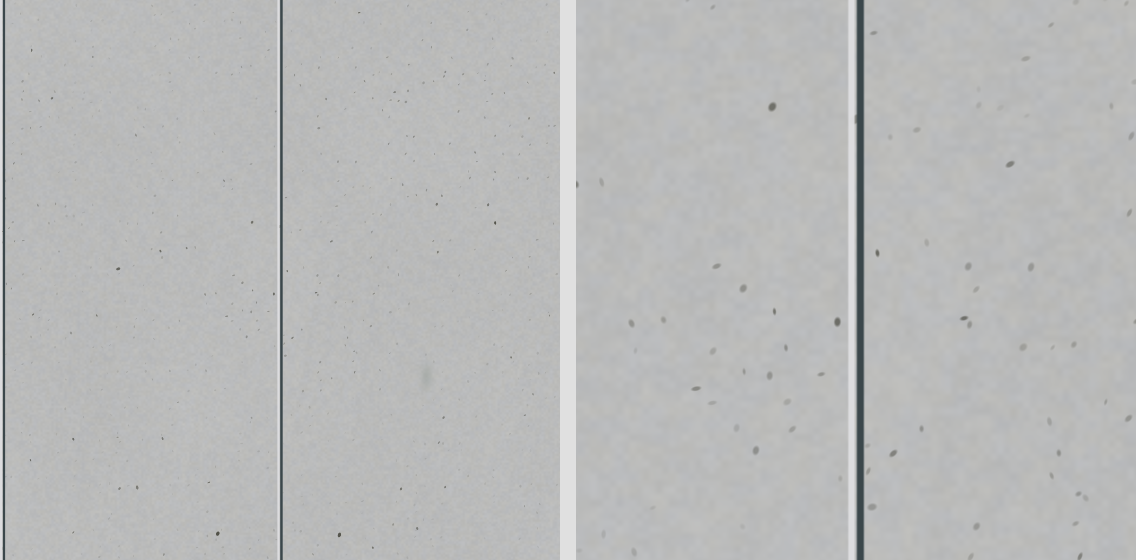
Left: the whole. Right: its middle third, enlarged.
Reproduce this texture procedurally as a WebGL 2 fragment shader.

```glsl
#version 300 es
precision highp float;
// Pale grey concrete cladding: two tall panels split by vertical joints,
// each joint a light bevel beside a dark groove. Wrapped value noise gives the
// grain, and sparse hashed cells scatter slanted pits of three sizes.

#define PANELS 2.0
#define GROOVE_X 0.0072
#define GROOVE_SHIFT -0.0046
#define GROOVE_HALF 0.0021
#define BEVEL_OFFSET 0.0053
#define BEVEL_HALF 0.0019
#define GRAIN_CELLS 256.0
#define GRAIN_AMOUNT 0.040
#define MOTTLE_AMOUNT 0.012

uniform vec2 u_resolution;
out vec4 fragColor;

const vec3 CONCRETE = vec3(0.730, 0.733, 0.732);
const vec3 GROOVE = vec3(0.23, 0.28, 0.295);
const vec3 BEVEL = vec3(0.87, 0.87, 0.88);
const vec3 PIT = vec3(0.24, 0.24, 0.20);
const vec3 STAIN = vec3(0.60, 0.63, 0.61);

float hash(vec2 p) {
    return fract(sin(dot(p, vec2(12.9898, 78.233))) * 43758.5453);
}

// Value noise that wraps after a whole number of cells
float wrapNoise(vec2 uv, vec2 cells, float seed) {
    vec2 p = uv * cells;
    vec2 i = floor(p);
    vec2 f = fract(p);
    f = f * f * (3.0 - 2.0 * f);
    vec2 a = mod(i, cells);
    vec2 b = mod(i + 1.0, cells);
    float low = mix(hash(a + seed), hash(vec2(b.x, a.y) + seed), f.x);
    float high = mix(hash(vec2(a.x, b.y) + seed), hash(b + seed), f.x);
    return mix(low, high, f.y);
}

// Coverage of small slanted ellipses, at most one inside each cell
float pits(vec2 uv, float cells, float chance, float radius, float seed) {
    vec2 id = mod(floor(uv * cells), cells) + seed;
    vec2 jitter = vec2(hash(id + 3.1), hash(id + 7.7));
    vec2 d = (fract(uv * cells) - mix(vec2(0.25), vec2(0.75), jitter)) / cells;
    float angle = mix(0.2, 2.2, hash(id + 11.3));
    vec2 axis = vec2(cos(angle), sin(angle));
    d = vec2(dot(d, axis), dot(d, vec2(-axis.y, axis.x)));
    d.y *= mix(1.2, 2.2, hash(id + 17.9));
    float size = radius * mix(0.6, 1.0, hash(id + 23.3));
    float soft = max(0.0012, 0.7 / u_resolution.x);
    float shape = 1.0 - smoothstep(size - soft, size + soft, length(d));
    return shape * step(hash(id), chance) * mix(0.4, 1.0, hash(id + 31.7));
}

// Soft vertical band around zero
float band(float x, float halfWidth) {
    float soft = max(0.0008, 0.5 / u_resolution.x);
    return 1.0 - smoothstep(halfWidth - soft, halfWidth + soft, abs(x));
}

void main() {
    vec2 uv = gl_FragCoord.xy / u_resolution;

    // Fine grain with a faint warm and cool tint, over a broad mottle
    float grain = 0.6 * wrapNoise(uv, vec2(GRAIN_CELLS), 1.0)
                + 0.4 * wrapNoise(uv, vec2(GRAIN_CELLS * 0.5), 5.0) - 0.5;
    float tint = wrapNoise(uv, vec2(GRAIN_CELLS * 0.5), 9.0) - 0.5;
    float mottle = wrapNoise(uv, vec2(6.0, 4.0), 13.0)
                 + 0.5 * wrapNoise(uv, vec2(40.0, 12.0), 19.0) - 0.75;
    vec3 color = CONCRETE + GRAIN_AMOUNT * grain + MOTTLE_AMOUNT * mottle;
    color += tint * vec3(0.012, 0.004, -0.018);

    // Upright stain on the second panel
    vec2 stainOffset = (uv - vec2(0.762, 0.328)) / vec2(0.010, 0.022);
    color = mix(color, STAIN, 0.5 * exp(-dot(stainOffset, stainOffset)));

    // Pits: many faint, some clear, a few deep
    float density = smoothstep(0.2, 0.8, wrapNoise(uv, vec2(5.0), 27.0));
    float faint = pits(uv, 64.0, 0.16, 0.0026, 41.0) * mix(0.15, 0.40, density);
    float clear = pits(uv, 26.0, 0.10, 0.0028, 57.0) * 0.65;
    float deep = pits(uv, 11.0, 0.07, 0.0043, 73.0);
    color = mix(color, PIT, max(faint, max(clear, deep)));

    // Joints: nearest one, with wrapped distance and a slight uneven spacing
    for (float k = 0.0; k < PANELS; k++) {
        float center = k / PANELS + GROOVE_X + GROOVE_SHIFT * k;
        float x = fract(uv.x - center + 0.5) - 0.5;
        color = mix(color, BEVEL, 0.95 * band(x + BEVEL_OFFSET, BEVEL_HALF));
        color = mix(color, GROOVE, band(x, GROOVE_HALF));
    }

    fragColor = vec4(color, 1.0);
}
```
